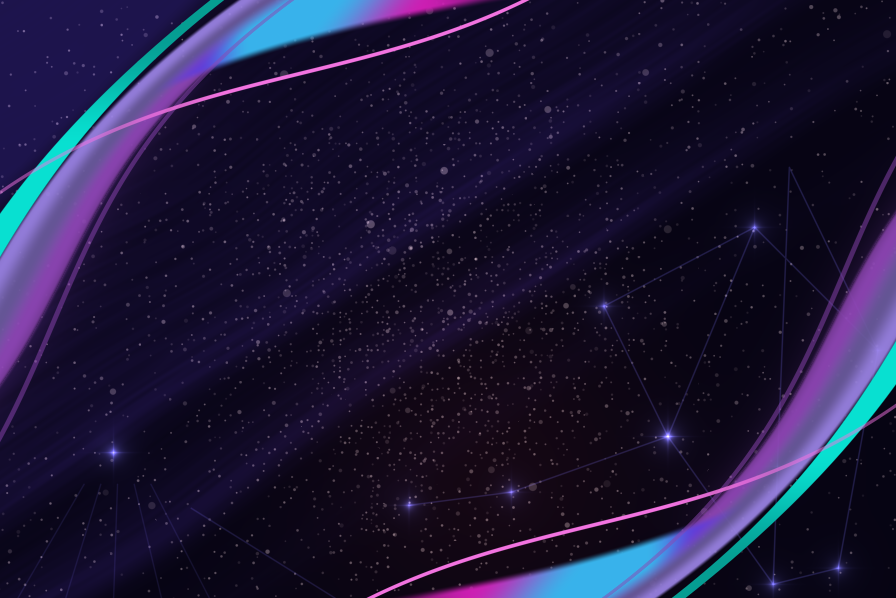
Reproduce this background procedurally as a WebGL 2 fragment shader.

```glsl
#version 300 es
precision highp float;
uniform vec2 u_resolution;
out vec4 fragColor;

const vec3 NIGHT = vec3(0.025, 0.015, 0.075);
const vec3 INDIGO = vec3(0.135, 0.085, 0.32);
const vec3 LAVENDER = vec3(0.59, 0.50, 0.87);
const vec3 ORCHID = vec3(0.55, 0.27, 0.70);
const vec3 TEAL = vec3(0.03, 0.88, 0.82);
const vec3 SKY = vec3(0.22, 0.70, 0.92);
const vec3 MAGENTA = vec3(0.80, 0.12, 0.70);
const vec3 PINK = vec3(0.95, 0.45, 0.88);
const vec3 STARLIGHT = vec3(0.50, 0.48, 1.0);

float hash(vec2 p) {
  vec3 q = fract(vec3(p.xyx) * 0.1031);
  q += dot(q, q.yzx + 33.33);
  return fract((q.x + q.y) * q.z);
}

float noise(vec2 p) {
  vec2 i = floor(p), f = fract(p);
  f = f * f * (3.0 - 2.0 * f);
  return mix(mix(hash(i), hash(i + vec2(1, 0)), f.x),
             mix(hash(i + vec2(0, 1)), hash(i + vec2(1, 1)), f.x), f.y);
}

// Cubic through four values at t = 0, 1, 2, 3
float cubic(vec4 v, float t) {
  vec3 a = v.yzw - v.xyz;
  vec2 b = a.yz - a.xy;
  return v.x + t * (a.x + (t - 1.0) / 2.0 * (b.x + (t - 2.0) / 3.0 * (b.y - b.x)));
}

float band(float x, float lo, float hi, float soft) {
  return smoothstep(lo - soft, lo + soft, x) * (1.0 - smoothstep(hi - soft, hi + soft, x));
}

float segment(vec2 p, vec2 a, vec2 b) {
  vec2 v = b - a;
  return length(p - a - v * clamp(dot(p - a, v) / dot(v, v), 0.0, 1.0));
}

float stroke(float dist, float halfWidth, float px) {
  return 1.0 - smoothstep(halfWidth - px * 0.5, halfWidth + px, dist);
}

// Diagonal veils: each ridge fades upward and drops sharply below
float ridge(float s, float at, float rise) {
  return exp(-max(at - s, 0.0) / rise) * (1.0 - smoothstep(at - 0.02, at + 0.07, s));
}

vec3 veils(vec2 p) {
  float s = p.y + 0.66 * p.x + 0.05 * (noise(p * 3.0) - 0.5);
  float along = p.x - 0.66 * p.y;
  float fibre = noise(vec2(s * 130.0, along * 5.0)) * 0.6 + noise(vec2(s * 45.0, along * 2.0)) * 0.4;
  float light = 0.25 * (1.0 - smoothstep(0.5, 0.95, s)) + 0.52 * ridge(s, 0.86, 0.15)
              + 0.55 * ridge(s, 1.07, 0.08) + 0.1 * ridge(s, 1.25, 0.06);
  light *= (0.6 + 0.7 * fibre) * (1.0 - 0.55 * smoothstep(0.9, 1.5, p.x));
  vec3 ember = vec3(0.055, 0.012, 0.0) * exp(-12.0 * dot(p - vec2(0.82, 0.79), p - vec2(0.82, 0.79)));
  return mix(NIGHT, INDIGO, light) + ember;
}

// Scattered dust, one possible grain per cell
float dust(vec2 p, float cells, float chance, float px) {
  vec2 id = floor(p * cells);
  float size = mix(0.08, 0.2, hash(id + 7.3)) / cells;
  vec2 centre = (id + 0.25 + 0.5 * vec2(hash(id + 19.1), hash(id + 41.7))) / cells;
  float on = step(hash(id), chance);
  return on * stroke(length(p - centre), size, px) * (0.25 + 0.75 * hash(id + 63.0));
}

float flare(vec2 p, vec2 at) {
  vec2 d = abs(p - at);
  float r = length(d);
  return exp(-r * 230.0) + 0.35 * exp(-r * 65.0) + 0.5 * exp(-min(d.x, d.y) * 700.0 - r * 75.0);
}

// Star web: joined nodes plus a fan of faint rays
vec3 web(vec2 p, float px) {
  vec2 node[10] = vec2[10](vec2(1.01, 0.512), vec2(1.262, 0.38), vec2(1.117, 0.73), vec2(0.855, 0.823),
    vec2(0.684, 0.845), vec2(1.293, 0.977), vec2(1.402, 0.95), vec2(1.468, 0.586), vec2(1.3, 0.78), vec2(1.32, 0.28));
  ivec2 link[12] = ivec2[12](ivec2(0, 2), ivec2(1, 2), ivec2(2, 3), ivec2(3, 4), ivec2(1, 7), ivec2(0, 1),
    ivec2(2, 5), ivec2(5, 6), ivec2(5, 8), ivec2(8, 9), ivec2(7, 9), ivec2(6, 7));
  float lines = 0.0, glow = flare(p, vec2(0.19, 0.757));
  for (int i = 0; i < 12; i++)
    lines = max(lines, stroke(segment(p, node[link[i].x], node[link[i].y]), 0.0008, px));
  for (int i = 0; i < 9; i++) glow += flare(p, node[i]) * (i == 2 ? 1.3 : 0.65);
  for (int i = 0; i < 5; i++) {
    float x = float(i) * 0.08 + 0.03;
    lines = max(lines, 0.55 * stroke(segment(p, vec2(0.13 + x * 0.35, 0.81), vec2(x, 1.0)), 0.0007, px));
  }
  lines = max(lines, 0.8 * stroke(segment(p, vec2(0.32, 0.85), vec2(0.56, 1.0)), 0.0008, px));
  return STARLIGHT * (lines * 0.2 + glow * 0.9);
}

// Corner ribbons, with y measured down from the corner
vec3 ribbons(vec3 col, vec2 p, float px) {
  float t = p.y / 0.215;
  float outer = cubic(vec4(0.40, 0.156, 0.0, -0.117), t);
  float inner = cubic(vec4(0.508, 0.254, 0.121, 0.0), t);
  float tealLo = cubic(vec4(0.352, 0.117, -0.049, -0.156), t);
  float tealHi = cubic(vec4(0.375, 0.150, 0.0, -0.117), t);
  float hair = cubic(vec4(0.488, 0.264, 0.137, 0.043), t);
  float hem = cubic(vec4(0.131, 0.074, 0.033, 0.0), (p.x - 0.322) / 0.172);
  float thread = cubic(vec4(0.322, 0.18, 0.102, 0.0), p.x / 0.293);
  float across = (p.x - outer) / (inner - outer);

  col += ORCHID * 0.16 * exp(-abs(p.x - inner) * 28.0) * step(0.0, p.x - inner) * smoothstep(0.08, 0.2, p.y);
  vec3 silk = mix(LAVENDER, ORCHID, smoothstep(0.45, 0.8, across));
  silk *= 0.88 + 0.16 * sin(across * 9.0 + 0.6);
  col = mix(col, silk, 0.92 * band(p.x, outer, inner, 0.006));
  vec3 flow = mix(vec3(0.38, 0.24, 0.85), SKY, smoothstep(0.33, 0.42, p.x));
  flow = mix(flow, MAGENTA, smoothstep(0.56, 0.72, p.x + 0.8 * p.y));
  float flowMask = smoothstep(inner - 0.06, inner - 0.01, p.x) * (1.0 - smoothstep(hem - 0.012, hem + 0.004, p.y));
  col = mix(col, flow, flowMask * (1.0 - 0.5 * smoothstep(0.7, 0.86, p.x)));
  col = mix(col, mix(TEAL * 0.7, TEAL, smoothstep(0.05, 0.25, p.y)), band(p.x, tealLo, tealHi, px));
  col = mix(col, ORCHID, 0.5 * stroke(abs(p.x - hair), 0.004, px));
  return mix(col, PINK, (0.5 + 0.5 * smoothstep(0.1, 0.4, p.x)) * stroke(abs(p.y - thread), 0.0028, px));
}

void main() {
  float px = 1.0 / u_resolution.y;
  vec2 p = gl_FragCoord.xy * px;
  p.y = 1.0 - p.y;
  vec2 size = vec2(u_resolution.x * px, 1.0);
  vec3 col = veils(p);
  float corner = 1.0 - smoothstep(0.30, 0.38, p.x + p.y);
  col = mix(col, vec3(0.13, 0.09, 0.34), corner * 0.8);

  // Dust gathers about the centre and thins outward
  vec2 c = (p - vec2(0.71, 0.54)) * vec2(1.0, 0.9);
  float crowd = 0.06 + 0.3 * exp(-dot(c, c) * 9.0);
  float grains = dust(p, 110.0, crowd, px) + 0.8 * dust(p + 3.7, 65.0, crowd * 0.6, px)
               + 0.8 * dust(p + 8.1, 30.0, crowd * 0.2, px);
  col += vec3(0.50, 0.45, 0.43) * grains * 0.75;
  col += web(p, px);
  col = ribbons(col, p, px);
  col = ribbons(col, size - p, px);
  fragColor = vec4(clamp(col, 0.0, 1.0), 1.0);
}
```
